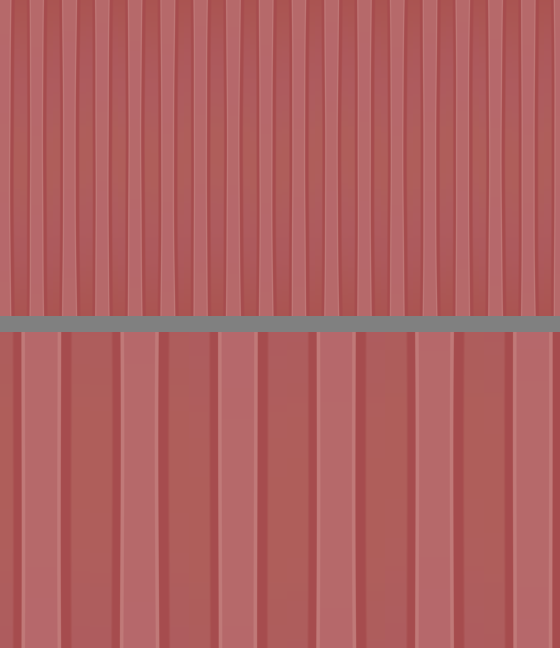
Top: the whole. Bottom: its middle third, enlarged.
A Shadertoy shader for this pattern:

```glsl
// Vertical rose ribs: pale raised bands with thin lit rims alternate with
// recessed red panels framed by dark shadow lines. Edges flare softly towards
// the top and bottom, and layered sines vary the width and tint of each rib.

// Antialiased step: 0 below the edge, 1 above it
float softStep(float edge, float value, float blur) {
    return smoothstep(edge - blur, edge + blur, value);
}

void mainImage(out vec4 fragColor, in vec2 fragCoord) {
    vec2 uv = fragCoord / iResolution.y;
    float period = 0.1037;

    // Rib index and signed offset from its centre, in periods
    float ribX = (uv.x - 0.012) / period;
    float rib = floor(ribX + 0.5);
    float offset = ribX - rib;
    float blur = 0.8 / (iResolution.y * period);

    // Slight bow of the edges, with a small wobble on each rib
    float v = 2.0 * uv.y - 1.0;
    float side = offset < 0.0 ? 0.6 : 1.0;
    float wobble = 0.004 * sin(3.0 * v + 2.4 * rib) + 0.002 * sin(7.0 * v + 4.1 * rib);
    float halfWidth = 0.196 + 0.036 * side * v * v + wobble;
    float d = abs(offset) - halfWidth;

    // Recessed panel: brighter at mid height, pinker between middle and ends
    float pink = pow(sin(3.14159 * v + 0.25 * sin(1.7 * rib)), 2.0);
    vec3 panel = mix(vec3(0.685, 0.370, 0.353), vec3(0.667, 0.329, 0.318), v * v);
    panel += vec3(0.0, -0.005, 0.022) * pink;

    // Shadow lines frame the panel; the left side of each panel is deeper
    vec3 shadow = vec3(0.652, 0.300, 0.304);
    float shadowWidth = offset < 0.0 ? 0.085 : 0.105;
    vec3 color = mix(shadow, panel, softStep(shadowWidth, d, blur + 0.008));

    // Raised band with a thin highlight along both rims
    vec3 band = vec3(0.712, 0.411, 0.414) + vec3(0.0, -0.003, 0.006) * pink;
    float rim = softStep(-0.036, d, blur);
    band = mix(band, vec3(0.752, 0.475, 0.472), rim);
    color = mix(band, color, softStep(0.0, d, blur));

    fragColor = vec4(color, 1.0);
}
```
